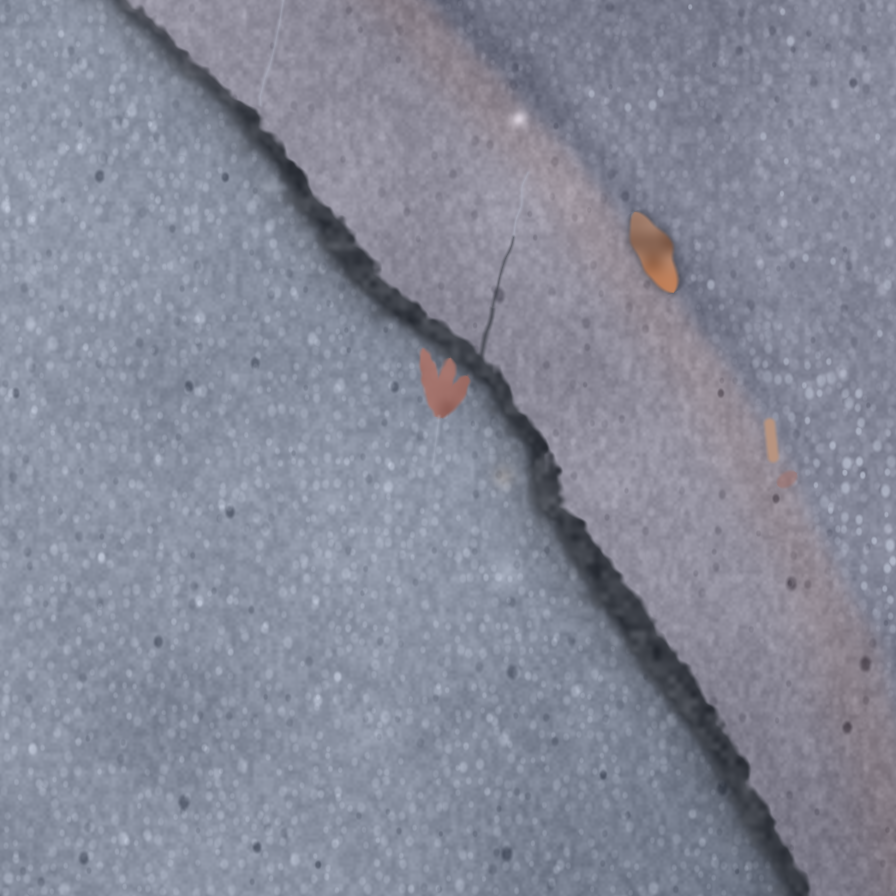
This texture is drawn by a three.js fragment shader. Its source:

```glsl
// Worn concrete: a dark diagonal crack beside a pale curb strip, a gutter with grit, and leaves.
// Offsets from two curves split the ground; noise and hashed specks give grain, tapered segments the rest.
varying vec2 vUv;

const vec3 SLAB = vec3(.525, .555, .62);
const vec3 CURB = vec3(.555, .548, .605);
const vec3 ROAD = vec3(.5, .512, .58);
const vec3 WARM_EDGE = vec3(.575, .53, .56);
const vec3 CRACK = vec3(.22, .235, .265);
const vec3 GRIT = vec3(.72, .745, .81);
const vec3 RED_LEAF = vec3(.63, .42, .385);
const vec3 BROWN_LEAF = vec3(.57, .43, .36);
const vec3 ORANGE = vec3(.7, .45, .3);
const vec3 TAN = vec3(.72, .58, .5);
const float EDGE = .003;
const float GRAIN = .08;

float hash(vec2 p) {
  vec3 q = fract(p.xyx * .1031);
  q += dot(q, q.yzx + 33.33);
  return fract((q.x + q.y) * q.z);
}

float noise(vec2 p) {
  vec2 i = floor(p), f = fract(p), e = vec2(1, 0);
  f *= f * (3. - 2. * f);
  return mix(mix(hash(i), hash(i + e), f.x),
             mix(hash(i + e.yx), hash(i + e.xx), f.x), f.y);
}

float fbm(vec2 p) {
  float sum = 0., amp = .5;
  for (int i = 0; i < 4; i++) {
    sum += amp * noise(p);
    p = p * 2.03 + 7.1;
    amp *= .5;
  }
  return sum;
}

// Soft random dots, at most one per cell
float specks(vec2 p, float cells, float chance, float size) {
  vec2 g = p * cells + cells;
  float mask = 0.;
  for (int j = -1; j <= 1; j++) for (int i = -1; i <= 1; i++) {
    vec2 cell = floor(g) + vec2(i, j);
    vec2 centre = cell + .2 + .6 * vec2(hash(cell + 17.), hash(cell + 41.));
    float r = size * (.5 + .5 * hash(cell + 71.));
    float spot = 1. - smoothstep(.35 * r, r, length((g - centre) * vec2(1, .75)));
    mask = max(mask, spot * step(hash(cell), chance));
  }
  return mask;
}

float fill(float d, float soft) { return 1. - smoothstep(-soft, soft, d); }
float band(float x, float width) { x /= width; return exp(-x * x); }
float blob(vec2 p, float x, float y, float r) { return band(length(p - vec2(x, y)), r); }

// Segment of radius r; taper 1 gives pointed ends
float spike(vec2 p, vec2 a, vec2 b, float r, float taper) {
  vec2 pa = p - a, ba = b - a;
  float h = clamp(dot(pa, ba) / dot(ba, ba), 0., 1.);
  return length(pa - ba * h) - r * mix(1., 2. * sqrt(h * (1. - h)), taper);
}

// Extends the crack downward to a knot: x, y, half width
void knot(float y, inout vec3 last, inout vec2 at, float kx, float ky, float w) {
  vec3 next = vec3(kx, ky, w);
  if (y <= last.y) at = mix(last.xz, next.xz, clamp((last.y - y) / (last.y - ky), 0., 1.));
  last = next;
}

vec2 crackAt(float y) {
  vec3 k = vec3(.125, 1.01, .011);
  vec2 at = k.xz;
  knot(y, k, at, .208, .928, .008);
  knot(y, k, at, .267, .88, .011);
  knot(y, k, at, .312, .818, .01);
  knot(y, k, at, .358, .759, .015);
  knot(y, k, at, .404, .694, .016);
  knot(y, k, at, .456, .648, .019);
  knot(y, k, at, .51, .613, .017);
  knot(y, k, at, .553, .568, .012);
  knot(y, k, at, .592, .505, .01);
  knot(y, k, at, .618, .434, .013);
  knot(y, k, at, .703, .31, .02);
  knot(y, k, at, .801, .167, .015);
  knot(y, k, at, .892, 0., .01);
  return at;
}

void main() {
  vec2 p = vUv, crack = crackAt(p.y);
  float cloud = fbm(p * 5.), rough = noise(p * 48.) - .5, fine = noise(p * 120.) - .5;
  float off = (p.x - crack.x) * .8 + rough * .011 + fine * .007, t = 1. - p.y;
  float gutter = (p.x - .475 - t + .42 * t * t) * .75 + (noise(p * 14.) - .5) * .012;
  float onSlab = fill(off, .006), onRoad = smoothstep(-.012, .012, gutter);

  // Ground bands and broad tone
  vec3 col = mix(CURB, SLAB, onSlab);
  col = mix(col, WARM_EDGE, .7 * band(gutter + .03, .035));
  col = mix(col, ROAD, onRoad);
  col += (cloud - .47) * .14 + .045 * blob(p, .08, .8, .22);
  col -= .05 * blob(p, .72, .06, .22) + .045 * blob(p, .95, .03, .3);
  col -= .07 * band(gutter - .016, .022) * smoothstep(.4, .7, p.y);

  // Grain, aggregate, pits and gutter grit
  col += GRAIN * (noise(p * vec2(150, 110)) - .5 + .5 * (noise(p * 260.) - .5));
  float stony = mix(.35, 1., max(onSlab, .6 * onRoad));
  col += stony * (.065 * specks(p, 75., .4, .5) + .1 * specks(p, 38., .13, .32));
  col -= .17 * specks(p, 13., .14, .12) + .07 * specks(p, 48., .12, .32);
  float drift = band(gutter - .055, .045) * (1. - smoothstep(.5, .72, p.y));
  col = mix(col, GRIT, drift * (.75 * specks(p, 65., .48, .5) + .18 * cloud));
  col = mix(col, GRIT, .6 * onRoad * specks(p, 36., .12, .23));
  col += .1 * (blob(p, .566, .36, .019) + blob(p, .302, .792, .012));
  col += vec3(.12, .09, .05) * blob(p, .562, .468, .012);
  col += .3 * blob(p, .579, .867, .008);

  // Hairlines: pale above, dark where they reach the crack
  vec2 w = p + vec2(rough * .007, 0), bend = vec2(.306, .94);
  vec2 split = vec2(.573, .735), turn = vec2(.55, .655);
  float pale = min(spike(w, vec2(.313, 1), bend, .001, 0.),
                   spike(w, bend, vec2(.289, .883), .001, 0.));
  pale = min(pale, spike(w, vec2(.589, .807), split, .001, 0.));
  float dark = min(spike(w, split, turn, .0012, 0.),
                   spike(w, turn, vec2(.537, .6), .0025, 0.));
  col = mix(col, GRIT, .55 * fill(pale, EDGE));
  col = mix(col, CRACK, .7 * fill(dark, EDGE));

  // Main crack: crisp on the curb side, crumbling into the slab
  float gap = fill(off - crack.y, .004) * smoothstep(-.012, .008, off + crack.y);
  col *= 1. - .17 * onSlab * band(off + crack.y, .03);
  col = mix(col, CRACK + .12 * (rough + fine), gap * mix(.93, .72, smoothstep(.85, .95, p.y)));

  // Three-lobed leaf and its stem
  vec2 base = vec2(.49, .535);
  float lobes = 1.;
  for (int i = -1; i <= 1; i++) {
    float a = .19 + .42 * float(i), len = .067 - .012 * float(i);
    lobes = min(lobes, spike(p, base, base + len * vec2(sin(a), cos(a)), .01, 1.));
  }
  col = mix(col, RED_LEAF + .14 * rough, .92 * fill(lobes + fine * .004, EDGE));
  col = mix(col, GRIT, .5 * fill(spike(p, base, vec2(.483, .48), .001, 0.), EDGE));

  // Curled leaf, twig and chip by the gutter
  float curl = spike(p, vec2(.708, .764), vec2(.752, .673), .019, 1.) + rough * .008;
  col *= 1. - .25 * fill(curl - .004, .006);
  vec3 tone = mix(ORANGE, BROWN_LEAF, smoothstep(.68, .73, p.y)) + .2 * rough;
  col = mix(col, tone, fill(curl, EDGE));
  col = mix(col, TAN, fill(spike(p, vec2(.859, .527), vec2(.863, .49), .006, 0.), EDGE));
  col = mix(col, RED_LEAF, .5 * fill(spike(p, vec2(.868, .458), vec2(.889, .472), .008, 1.), EDGE));

  gl_FragColor = vec4(clamp(col, 0., 1.), 1);
}
```
